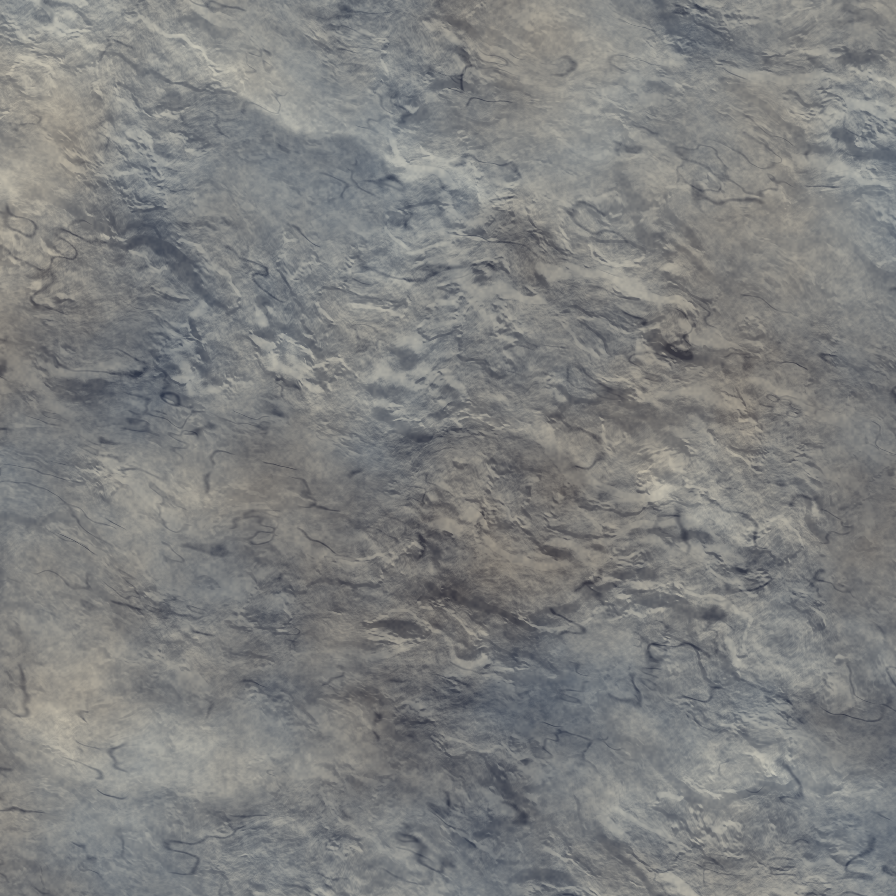
Reproduce this texture procedurally as a WebGL 1 fragment shader.

```glsl
precision highp float;
// Weathered grey slate: flaking layers, diagonal ledges, pale worn flanks and fine cracks.
uniform vec2 u_resolution;

const vec3 SHADOW = vec3(0.345, 0.355, 0.378);
const vec3 SLATE = vec3(0.485, 0.49, 0.49);
const vec3 PALE = vec3(0.69, 0.68, 0.64);
const vec3 WARM_SHIFT = vec3(0.10, 0.01, -0.09);
const vec2 LIGHT_DIR = vec2(0.30, 0.954);

float hash(vec2 cell) {
  vec3 h = fract(cell.xyx * vec3(0.1031, 0.1030, 0.0973));
  h += dot(h, h.yzx + 33.33);
  return fract((h.x + h.y) * h.z);
}

float noise(vec2 p) {
  vec2 i = floor(p);
  vec2 f = fract(p);
  f = f * f * f * (f * (f * 6.0 - 15.0) + 10.0);
  return mix(mix(hash(i), hash(i + vec2(1.0, 0.0)), f.x),
             mix(hash(i + vec2(0.0, 1.0)), hash(i + vec2(1.0)), f.x), f.y);
}

float fbm(vec2 p) {
  float sum = 0.0;
  float weight = 0.516;
  for (int i = 0; i < 5; i++) {
    sum += weight * noise(p);
    p = mat2(0.8, 0.6, -0.6, 0.8) * p * 2.03 + 17.3;
    weight *= 0.5;
  }
  return sum;
}

// Gentle treads with a steep riser at each whole step.
float terrace(float x) {
  float f = fract(x);
  return floor(x) + mix(f, smoothstep(0.75, 1.0, f), 0.6);
}

// Frame turned by an angle and stretched along its first axis.
vec2 strata(vec2 p, float angle, float stretch) {
  vec2 along = vec2(cos(angle), sin(angle));
  return vec2(dot(p, along) / stretch, dot(p, vec2(-along.y, along.x)) * stretch);
}

float height(vec2 p) {
  float broad = terrace(fbm(strata(p, -0.5, 1.2) * 4.5 + 3.7) * 4.0) / 4.0;
  float flakes = terrace(fbm(strata(p, -0.4, 1.2) * 17.0 + 41.0) * 3.0) / 3.0;
  float grit = fbm(strata(p, 0.9, 1.1) * 55.0 + 9.0);
  return 0.25 * broad + 0.06 * flakes + 0.017 * grit;
}

float relief(vec2 p, float reach) {
  float slope = (height(p) - height(p + LIGHT_DIR * reach)) / reach;
  return slope / sqrt(1.0 + 0.4 * slope * slope);
}

// Lit slab above a diagonal lip, shade below it.
float ledge(vec2 q, float angle, float span) {
  vec2 s = strata(q, angle, 1.0);
  float d = s.y + 0.012 * sin(s.x * 24.0);
  float within = smoothstep(-0.06, 0.05, s.x) * (1.0 - smoothstep(span - 0.02, span + 0.05, s.x));
  float lit = 0.05 * exp(-max(d, 0.0) * 11.0) + 0.06 * exp(-abs(d) * 55.0);
  float shade = -0.075 * exp(min(d, 0.0) * 7.0);
  return within * mix(shade, lit, smoothstep(-0.014, 0.004, d));
}

float softBlob(vec2 q, float angle, vec2 size) {
  vec2 s = strata(q, angle, 1.0) / size;
  return exp(-dot(s, s));
}

// Short dark gaps where a noise contour passes through sparse patches.
float cracks(vec2 p, float scale, float width) {
  vec2 s = strata(p, -0.3, 1.5) * scale;
  float line = 1.0 - smoothstep(0.0, width * scale, abs(noise(s) - 0.5 + 0.4 * (noise(s * 3.0) - 0.5)));
  return line * smoothstep(0.62, 0.76, noise(p * 23.0 + 71.0));
}

vec3 stoneColor(float tone) {
  vec3 low = mix(SHADOW, SLATE, (tone - 0.355) / 0.135);
  vec3 high = mix(SLATE, PALE, (tone - 0.49) / 0.19);
  return mix(low, high, step(0.49, tone));
}

void main() {
  vec2 uv = gl_FragCoord.xy / u_resolution;
  vec2 warp = vec2(fbm(uv * 5.0 + 2.0), fbm(uv * 5.0 + 53.0)) - 0.5;
  vec2 p = uv + 0.07 * warp;

  // Broad stains, patchy lit relief and mineral grain.
  float stain = fbm(strata(p, -0.5, 1.1) * 5.0 + 23.0) - 0.5;
  float mottle = fbm(p * 19.0 + 61.0) - 0.5;
  float warmth = fbm(p * 5.0 + 87.0) - 0.5;
  float flaking = mix(0.4, 1.25, smoothstep(0.36, 0.64, fbm(p * 6.0 + 131.0)));
  float grain = 0.55 * noise(uv * 160.0) + 0.45 * noise(uv * 330.0 + 5.0) - 0.5;
  float tone = 0.498 + 0.27 * stain + 0.10 * mottle + 0.10 * grain;
  tone += 0.068 * flaking * relief(p, 0.0015);

  // Two ledges, each with a worn flank and a steeper continuation.
  for (int i = 0; i < 2; i++) {
    vec2 q = uv + 0.10 * warp - mix(vec2(0.22, 0.92), vec2(0.42, 0.57), float(i));
    float flank = softBlob(q + vec2(0.24, 0.13), 0.95, vec2(0.20, 0.085));
    tone += ledge(q, -0.4, 0.25) + 0.7 * ledge(q - vec2(0.27, -0.09), -0.72, 0.17);
    tone += 0.075 * flank;
    warmth += 0.2 * flank;
  }

  // Streaked layers across the lower part.
  float band = smoothstep(0.36, 0.24, p.y) * smoothstep(0.02, 0.14, p.y);
  float streaks = fbm(strata(p, -0.3, 1.6) * 16.0 + 11.0) - 0.5;
  tone += 0.26 * band * streaks;
  tone -= 0.14 * cracks(p, 16.0, 0.004) + 0.09 * cracks(p + 0.37, 30.0, 0.003);

  vec3 color = stoneColor(clamp(tone, 0.22, 0.82));
  color += WARM_SHIFT * (warmth * 0.75 + 0.05 * grain);
  gl_FragColor = vec4(clamp(color, 0.0, 1.0), 1.0);
}
```
